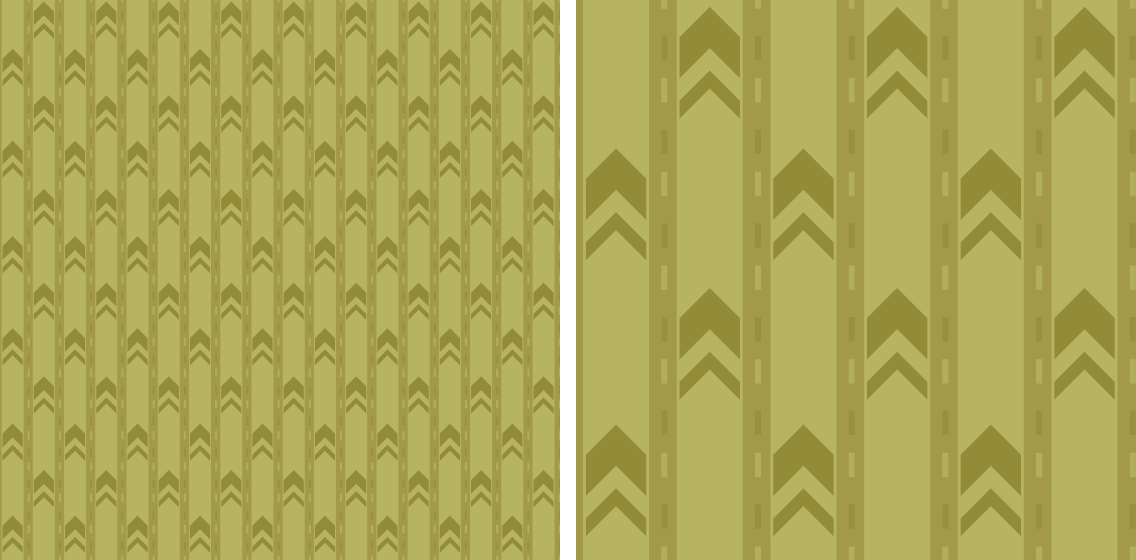
Left, the full canvas; right, a detail of the centre.
Write a WebGL 1 fragment shader that draws this pattern.

```glsl
precision highp float;

// Olive wallpaper: vertical stripes with dashed stitching, and between them
// staggered columns of arrowheads, each with a thin chevron below it.
// Everything is measured in column widths and built from soft-edged bands.

#define COLUMNS 17.93        // columns across the canvas
#define ROW_PITCH 3.0        // distance between arrows in one column
#define ORIGIN vec2(0.404, 0.05) // first column centre, first raised arrow tip
#define LOWERING vec2(1.485, 0.027) // drop of even columns, alternating shift
#define STRIPE_HALF 0.148
#define ARROW_HALF 0.322
#define ARROW_DEPTH 0.44
#define CHEVRON vec2(0.68, 0.19) // top and depth
#define DASH_HALF vec2(0.032, 0.13)
#define GROUND_COLOR vec3(0.714, 0.705, 0.382)
#define STRIPE_COLOR vec3(0.634, 0.605, 0.284)
#define ARROW_COLOR vec3(0.573, 0.547, 0.218)

uniform vec2 u_resolution;

// Coverage of the interval centre +- halfWidth, with an edge one pixel wide.
float band(float x, float centre, float halfWidth, float pixel) {
    return clamp((halfWidth - abs(x - centre)) / pixel + 0.5, 0.0, 1.0);
}

// Arrowhead and chevron, both pointing up, with y growing downwards.
float arrow(vec2 p, float pixel) {
    float slant = p.y - abs(p.x);
    float slantPixel = pixel * 1.414;
    float head = band(slant, 0.5 * ARROW_DEPTH, 0.5 * ARROW_DEPTH, slantPixel);
    float chevron = band(slant, CHEVRON.x + 0.5 * CHEVRON.y,
                         0.5 * CHEVRON.y, slantPixel);
    return max(head, chevron) * band(p.x, 0.0, ARROW_HALF, pixel);
}

// One stitch per column width along the stripe.
float dash(vec2 p, float centreY, float pixel) {
    float y = fract(p.y - centreY + 0.5) - 0.5;
    return band(p.x, 0.015, DASH_HALF.x, pixel) * band(y, 0.0, DASH_HALF.y, pixel);
}

void main() {
    vec2 uv = gl_FragCoord.xy / u_resolution.y;
    vec2 p = vec2(uv.x, 1.0 - uv.y) * COLUMNS;
    float pixel = COLUMNS / u_resolution.y;

    // Even columns sit about half a row lower, their rows slightly uneven.
    float across = p.x - ORIGIN.x + 0.5;
    float lowered = 1.0 - mod(floor(across), 2.0);
    float down = p.y - ORIGIN.y - LOWERING.x * lowered;
    float row = floor((down + 0.5) / ROW_PITCH);
    float shift = LOWERING.y * lowered * (1.0 - 2.0 * mod(row, 2.0));
    vec2 cell = vec2(fract(across) - 0.5, down - row * ROW_PITCH - shift);

    // Stripes run along the column borders.
    vec2 seam = vec2(fract(across + 0.5) - 0.5, p.y);
    vec3 stripe = STRIPE_COLOR;
    stripe = mix(stripe, GROUND_COLOR, 0.8 * dash(seam, 0.94, pixel));
    stripe = mix(stripe, ARROW_COLOR, 0.7 * dash(seam, 0.49, pixel));

    vec3 color = mix(GROUND_COLOR, stripe, band(seam.x, 0.0, STRIPE_HALF, pixel));
    color = mix(color, ARROW_COLOR, arrow(cell, pixel));
    gl_FragColor = vec4(color, 1.0);
}
```
